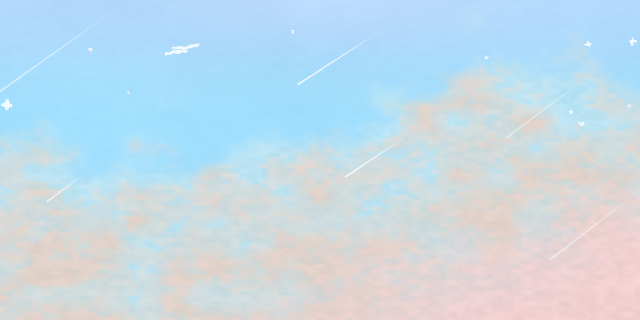
Reproduce this background procedurally as a Shadertoy shader.

```glsl
// A pastel watercolour sky: blue wash above a mottled bank of haze that warms
// to pink at the lower right. Layered value noise shapes the haze and paper
// grain; distance functions draw the slanted streaks, specks and small bird.

const vec3 SKY_HIGH = vec3(0.69, 0.85, 0.985);
const vec3 SKY_LOW = vec3(0.63, 0.875, 0.995);
const vec3 LAVENDER = vec3(0.77, 0.86, 0.985);
const vec3 HAZE_BLUE = vec3(0.74, 0.895, 0.955);
const vec3 HAZE_GREY = vec3(0.81, 0.865, 0.875);
const vec3 PEACH = vec3(0.88, 0.82, 0.785);
const vec3 PINK = vec3(0.945, 0.815, 0.82);

float hash(vec2 p) {
    return fract(sin(dot(p, vec2(127.1, 311.7))) * 43758.5453);
}

float noise(vec2 p) {
    vec2 i = floor(p), f = fract(p);
    f = f * f * (3.0 - 2.0 * f);
    return mix(mix(hash(i), hash(i + vec2(1, 0)), f.x),
               mix(hash(i + vec2(0, 1)), hash(i + vec2(1, 1)), f.x), f.y);
}

// Five octaves, normalised to 0..1 and turned at each step.
float fbm(vec2 p) {
    float sum = 0.0, weight = 0.516;
    for (int i = 0; i < 5; i++) {
        sum += weight * noise(p);
        p = mat2(1.6, 1.2, -1.2, 1.6) * p + 7.3;
        weight *= 0.5;
    }
    return sum;
}

// Distance to segment ab in x, position along it in y.
vec2 segment(vec2 p, vec2 a, vec2 b) {
    vec2 ab = b - a;
    float t = clamp(dot(p - a, ab) / dot(ab, ab), 0.0, 1.0);
    return vec2(length(p - a - ab * t), t);
}

float fill(float dist, float pixel) {
    return smoothstep(0.75 * pixel, -0.75 * pixel, dist);
}

// Height of the haze bank's upper edge.
float hazeEdge(float x) {
    return 0.465 + 0.15 * exp(-x * x / 0.03)
         + 0.13 * smoothstep(0.55, 0.92, x)
         + 0.21 * smoothstep(1.15, 1.52, x)
         - 0.04 * smoothstep(1.65, 2.0, x);
}

// Soft wisps floating above the bank: centre, radius, strength.
float wisps(vec2 p, float rough) {
    const vec4 puffs[4] = vec4[](
        vec4(1.20, 0.69, 0.080, 0.75), vec4(1.485, 0.92, 0.055, 0.55),
        vec4(0.53, 0.71, 0.060, 0.25), vec4(0.42, 0.56, 0.080, 0.35));
    float sum = 0.0;
    for (int i = 0; i < 4; i++) {
        vec2 q = (p - puffs[i].xy) / puffs[i].z;
        sum += puffs[i].w * exp(-dot(q, q)) * smoothstep(0.25, 0.65, rough);
    }
    return min(sum, 1.0);
}

// Chalk streaks, brightest at the lower left end.
float streaks(vec2 p, float pixel) {
    const vec4 lines[6] = vec4[](
        vec4(0.0, 0.714, 0.365, 0.974), vec4(0.932, 0.737, 1.19, 0.904),
        vec4(1.081, 0.448, 1.263, 0.57), vec4(0.148, 0.37, 0.255, 0.451),
        vec4(1.583, 0.57, 1.836, 0.76), vec4(1.721, 0.19, 2.0, 0.406));
    const float strength[6] = float[](0.6, 0.95, 0.95, 0.8, 0.5, 0.6);
    float ink = 0.0;
    for (int i = 0; i < 6; i++) {
        vec2 s = segment(p, lines[i].xy, lines[i].zw);
        float width = mix(0.0027, 0.0010, s.y);
        float fade = 1.0 - 0.75 * smoothstep(0.45, 1.0, s.y);
        ink = max(ink, fill(s.x - width, pixel) * fade * strength[i]);
    }
    return ink;
}

// Ragged specks: centre and radius.
float specks(vec2 p, float pixel) {
    const vec3 dots[10] = vec3[](
        vec3(0.022, 0.672, 0.017), vec3(0.284, 0.844, 0.007),
        vec3(0.402, 0.712, 0.004), vec3(0.914, 0.901, 0.005),
        vec3(1.521, 0.820, 0.006), vec3(1.838, 0.862, 0.010),
        vec3(1.977, 0.870, 0.011), vec3(1.784, 0.651, 0.006),
        vec3(1.818, 0.613, 0.009), vec3(1.966, 0.670, 0.005));
    float ink = 0.0;
    for (int i = 0; i < 10; i++) {
        vec2 q = p - dots[i].xy;
        float lobes = 0.8 + 0.3 * cos(4.0 * atan(q.y, q.x) + float(i));
        ink = max(ink, fill(length(q) - dots[i].z * lobes, pixel));
    }
    return ink;
}

// Small gliding bird built from brush strokes around its centre.
float bird(vec2 p, float pixel) {
    const vec4 strokes[4] = vec4[](
        vec4(-0.045, -0.013, -0.005, -0.001), vec4(-0.022, 0.008, 0.003, 0.009),
        vec4(-0.012, -0.008, 0.018, -0.002), vec4(0.008, 0.005, 0.056, 0.017));
    float dist = 1.0;
    for (int i = 0; i < 4; i++)
        dist = min(dist, segment(p, strokes[i].xy, strokes[i].zw).x);
    return fill(dist - 0.0045, pixel);
}

void mainImage(out vec4 fragColor, in vec2 fragCoord) {
    vec2 p = fragCoord / iResolution.y;
    float pixel = 1.0 / iResolution.y;
    float broad = fbm(p * 5.0), mottle = fbm(p * vec2(9.0, 13.0) + 31.0);
    float grain = fbm(p * vec2(34.0, 60.0) + 11.0) - 0.5;

    // Sky wash
    vec3 color = mix(SKY_LOW, SKY_HIGH, smoothstep(0.6, 1.0, p.y));
    float violet = exp(-4.0 * pow(p.x - 1.08, 2.0)) * smoothstep(0.8, 1.05, p.y);
    color = mix(color, LAVENDER, 0.7 * violet) + 0.03 * (broad - 0.5);

    // Haze bank, warming with depth
    float depth = hazeEdge(p.x) - p.y + 0.28 * (broad - 0.5) + 0.12 * (mottle - 0.5);
    float cover = smoothstep(-0.06, 0.07, depth);
    float warmth = smoothstep(0.0, 0.5, depth) * 0.55 + 1.5 * (mottle - 0.5) + 0.9 * grain;
    vec3 haze = mix(HAZE_BLUE, HAZE_GREY, smoothstep(-0.1, 0.25, warmth + 0.5 * depth));
    haze = mix(haze, PEACH, smoothstep(0.2, 0.85, warmth));
    float blush = 0.38 * (p.x - 0.94) - p.y + 0.2 * (broad - 0.5) + 0.12 * grain;
    haze = mix(haze, PINK, smoothstep(-0.18, 0.25, blush));
    color = mix(color, HAZE_BLUE, wisps(p, mottle));
    color = mix(color, haze, cover);
    color += grain * mix(0.02, 0.07, cover);

    // White chalk marks with a rough edge
    vec2 rough = p + 0.006 * (vec2(noise(p * 150.0), noise(p * 150.0 + 40.0)) - 0.5);
    float ink = max(specks(rough, pixel), bird(rough - vec2(0.562, 0.843), pixel));
    ink = max(ink, streaks(mix(p, rough, 0.3), pixel));
    fragColor = vec4(mix(color, vec3(0.98, 0.99, 1.0), 0.92 * ink), 1.0);
}
```
